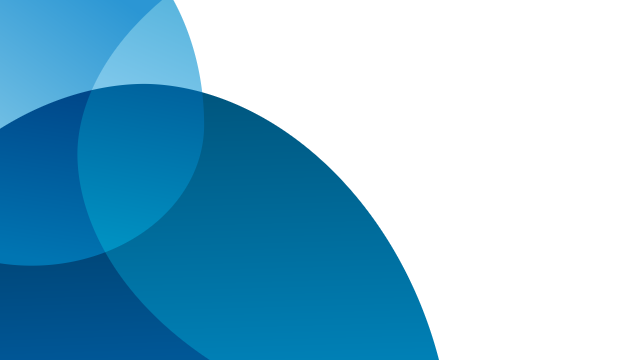
Give the GLSL for this background, as a Shadertoy shader.

```glsl
// Three large overlapping blue ovals on white, entering from the lower left.
// Each oval is a superellipse with its own radius per side; every overlap
// zone is filled with its own linear gradient. Units: canvas height = 1.

// Oval shapes: centre, radii (left, right, down, up), roundness exponent
const vec2  CORNER_CENTRE = vec2(0.088, 0.653);
const vec4  CORNER_RADII  = vec4(0.479, 0.479, 0.391, 0.609);
const float CORNER_POWER  = 2.0;
const vec2  SIDE_CENTRE   = vec2(1.315, 0.572);
const vec4  SIDE_RADII    = vec4(1.100, 1.100, 0.787, 0.718);
const float SIDE_POWER    = 1.92;
const vec2  HILL_CENTRE   = vec2(0.400, -0.275);
const vec4  HILL_RADII    = vec4(0.898, 0.856, 1.042, 1.042);
const float HILL_POWER    = 1.9;

// Gradient end colours of each zone
const vec3 PAPER       = vec3(1.0);
const vec3 SKY_DEEP    = vec3(0.17, 0.59, 0.83);
const vec3 SKY_LIGHT   = vec3(0.43, 0.74, 0.89);
const vec3 PALE_DEEP   = vec3(0.35, 0.71, 0.87);
const vec3 PALE_LIGHT  = vec3(0.49, 0.78, 0.92);
const vec3 ROYAL_DEEP  = vec3(0.00, 0.28, 0.54);
const vec3 ROYAL_LIGHT = vec3(0.00, 0.46, 0.70);
const vec3 AZURE_DEEP  = vec3(0.00, 0.39, 0.62);
const vec3 AZURE_LIGHT = vec3(0.00, 0.57, 0.76);
const vec3 TEAL_DEEP   = vec3(0.00, 0.34, 0.50);
const vec3 TEAL_LIGHT  = vec3(0.00, 0.50, 0.71);
const vec3 NAVY_DEEP   = vec3(0.00, 0.28, 0.48);
const vec3 NAVY_LIGHT  = vec3(0.00, 0.34, 0.59);

// Smooth coverage of an oval with separate radii on its four sides
float oval(vec2 p, vec2 centre, vec4 radii, float power) {
    vec2 d = p - centre;
    vec2 radius = vec2(d.x < 0.0 ? radii.x : radii.y, d.y < 0.0 ? radii.z : radii.w);
    vec2 q = pow(abs(d) / radius, vec2(power));
    float f = pow(q.x + q.y, 1.0 / power) - 1.0;
    float pixelStep = max(length(vec2(dFdx(f), dFdy(f))), 1e-5);
    return clamp(0.5 - f / pixelStep, 0.0, 1.0);
}

// Linear gradient running from point a to point b
vec3 ramp(vec2 p, vec2 a, vec2 b, vec3 colorA, vec3 colorB) {
    vec2 axis = b - a;
    return mix(colorA, colorB, clamp(dot(p - a, axis) / dot(axis, axis), 0.0, 1.0));
}

void mainImage(out vec4 fragColor, in vec2 fragCoord) {
    vec2 p = fragCoord / iResolution.y;

    float corner = oval(p, CORNER_CENTRE, CORNER_RADII, CORNER_POWER);
    float side   = oval(p, SIDE_CENTRE, SIDE_RADII, SIDE_POWER);
    float hill   = oval(p, HILL_CENTRE, HILL_RADII, HILL_POWER);

    // Zones above the hill
    vec3 sky  = ramp(p, vec2(0.33, 1.00), vec2(0.06, 0.62), SKY_DEEP, SKY_LIGHT);
    vec3 pale = ramp(p, vec2(0.47, 1.00), vec2(0.36, 0.74), PALE_DEEP, PALE_LIGHT);
    vec3 above = mix(PAPER, mix(sky, pale, side), corner);

    // Zones within the hill
    vec3 royal = ramp(p, vec2(0.21, 0.74), vec2(0.14, 0.27), ROYAL_DEEP, ROYAL_LIGHT);
    vec3 azure = ramp(p, vec2(0.42, 0.76), vec2(0.34, 0.31), AZURE_DEEP, AZURE_LIGHT);
    vec3 teal  = ramp(p, vec2(0.62, 0.73), vec2(0.64, 0.00), TEAL_DEEP, TEAL_LIGHT);
    vec3 navy  = ramp(p, vec2(0.20, 0.29), vec2(0.21, 0.00), NAVY_DEEP, NAVY_LIGHT);
    vec3 within = mix(mix(navy, teal, side), mix(royal, azure, side), corner);

    fragColor = vec4(mix(above, within, hill), 1.0);
}
```
